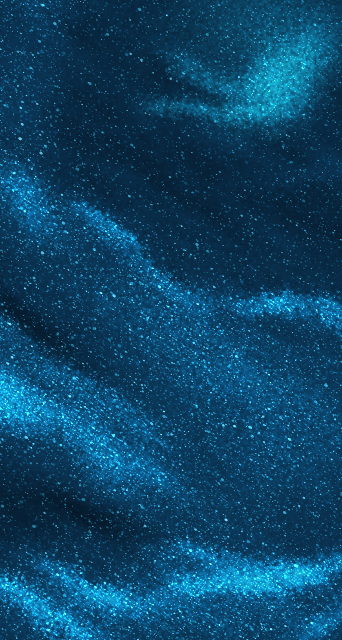
Reproduce this background procedurally as a WebGL 1 fragment shader.

```glsl
precision highp float;
uniform vec2 u_resolution;

const vec3 ABYSS = vec3(0.02, 0.09, 0.155);
const vec3 DEEP = vec3(0.04, 0.205, 0.33);
const vec3 OCEAN = vec3(0.045, 0.36, 0.56);
const vec3 AZURE = vec3(0.06, 0.57, 0.79);
const vec3 CYAN = vec3(0.12, 0.73, 0.84);
const vec3 TEAL = vec3(0.06, 0.47, 0.56);
const vec3 PALE = vec3(0.60, 0.98, 1.0);
const vec3 INDIGO = vec3(0.08, 0.36, 0.80);

float hash(vec2 p) {
  vec3 q = fract(vec3(p.xyx) * 0.1031);
  q += dot(q, q.yzx + 33.33);
  return fract((q.x + q.y) * q.z);
}

float noise(vec2 p) {
  vec2 cell = floor(p), f = fract(p);
  f *= f * (3.0 - 2.0 * f);
  float low = mix(hash(cell), hash(cell + vec2(1.0, 0.0)), f.x);
  float high = mix(hash(cell + vec2(0.0, 1.0)), hash(cell + 1.0), f.x);
  return mix(low, high, f.y);
}

float fbm(vec2 p) {
  float sum = 0.0, gain = 0.5;
  for (int i = 0; i < 4; i++) {
    sum += gain * noise(p);
    p = mat2(1.6, 1.2, -1.2, 1.6) * p + 7.3;
    gain *= 0.5;
  }
  return sum;
}

vec2 rotate(vec2 p, float angle) {
  float c = cos(angle), s = sin(angle);
  return vec2(c * p.x + s * p.y, c * p.y - s * p.x);
}

// Soft tilted ellipse
float glow(vec2 p, vec2 center, vec2 radius, float angle) {
  vec2 q = rotate(p - center, angle) / radius;
  return exp(-dot(q, q));
}

// Bowed ribbon from a to b; widths are (below, above) its crest
float ribbon(vec2 p, vec2 a, vec2 b, float bend, vec2 widths) {
  vec2 along = b - a;
  float len = length(along);
  vec2 dir = along / len, q = p - a;
  float t = dot(q, dir) / len;
  float d = dot(q, vec2(-dir.y, dir.x)) - bend * 4.0 * t * (1.0 - t);
  d /= d < 0.0 ? widths.x : widths.y;
  return exp(-d * d) * smoothstep(-0.1, 0.25, t) * (1.0 - smoothstep(0.65, 1.12, t));
}

// Teal plume in the upper right
float plume(vec2 p) {
  float v = 0.56 * glow(p, vec2(0.445, 0.877), vec2(0.085, 0.043), 0.72);
  v += 0.27 * ribbon(p, vec2(0.21, 0.830), vec2(0.44, 0.835), -0.006, vec2(0.012, 0.014));
  v += 0.20 * ribbon(p, vec2(0.25, 0.905), vec2(0.43, 0.865), -0.018, vec2(0.011, 0.022));
  return v + 0.20 * glow(p, vec2(0.40, 0.96), vec2(0.12, 0.09), 0.0);
}

// Broad veils that also carry the dust
float veils(vec2 p) {
  float v = 0.24 * glow(p, vec2(0.26, 0.49), vec2(0.24, 0.085), -0.62);
  v += 0.17 * glow(p, vec2(0.45, 0.33), vec2(0.18, 0.19), 0.0);
  v += 0.13 * glow(p, vec2(0.02, 0.85), vec2(0.07, 0.18), 0.0);
  v += 0.20 * glow(p, vec2(0.06, 1.0), vec2(0.06, 0.035), -0.4);
  v += 0.32 * glow(p, vec2(0.045, 0.685), vec2(0.075, 0.032), -0.8);
  v += 0.10 * glow(p, vec2(0.50, 0.73), vec2(0.10, 0.02), 0.1);
  v += 0.25 * glow(p, vec2(0.13, 0.33), vec2(0.25, 0.07), -0.62);
  return v + 0.24 * glow(p, vec2(0.27, 0.05), vec2(0.36, 0.08), 0.0);
}

// Bright crests of the currents
float crests(vec2 p) {
  float v = 0.42 * ribbon(p, vec2(0.115, 0.697), vec2(0.33, 0.530), -0.009, vec2(0.022, 0.011));
  v += 0.14 * ribbon(p, vec2(0.26, 0.55), vec2(0.42, 0.53), -0.008, vec2(0.022, 0.016));
  v += 0.48 * ribbon(p, vec2(0.38, 0.529), vec2(0.58, 0.463), 0.031, vec2(0.024, 0.013));
  v += 0.20 * ribbon(p, vec2(-0.08, 0.57), vec2(0.30, 0.30), -0.018, vec2(0.026, 0.013));
  v += 0.28 * ribbon(p, vec2(-0.08, 0.46), vec2(0.27, 0.245), -0.012, vec2(0.034, 0.022));
  v += 0.27 * glow(p, vec2(0.0, 0.365), vec2(0.055, 0.034), -0.7);
  v += 0.52 * ribbon(p, vec2(0.26, 0.087), vec2(0.59, 0.14), -0.016, vec2(0.018, 0.020));
  v += 0.26 * ribbon(p, vec2(0.22, 0.14), vec2(0.48, 0.09), 0.014, vec2(0.022, 0.012));
  v += 0.48 * ribbon(p, vec2(-0.06, 0.125), vec2(0.20, -0.02), -0.004, vec2(0.018, 0.015));
  v += 0.36 * ribbon(p, vec2(0.04, 0.13), vec2(0.30, 0.058), -0.020, vec2(0.024, 0.014));
  return v + 0.28 * glow(p, vec2(0.51, 0.025), vec2(0.06, 0.020), 0.5);
}

// Jittered specks, one per grid cell; returns colour
vec3 specks(vec2 p, float scale, float density, float pixel) {
  vec2 q = rotate(p, -0.6) * scale + 50.0;
  vec2 cell = floor(q);
  vec2 center = 0.28 + 0.44 * vec2(hash(cell + 17.3), hash(cell + 41.7));
  float size = mix(0.10, 0.24, hash(cell + 73.1));
  float soft = max(0.55 * scale * pixel, 0.06);
  float d = length((fract(q) - center) * vec2(0.8, 1.1));
  float disc = 1.0 - smoothstep(size - soft, size + soft, d);
  float shine = hash(cell + 91.9);
  vec3 tint = mix(mix(INDIGO, CYAN, smoothstep(0.0, 0.25, shine)), PALE, pow(shine, 7.0));
  return tint * disc * step(hash(cell), density) * mix(0.3, 1.0, shine * shine);
}

vec3 ramp(float v) {
  vec3 c = mix(ABYSS, DEEP, smoothstep(0.0, 0.32, v));
  c = mix(c, OCEAN, smoothstep(0.27, 0.56, v));
  c = mix(c, AZURE, smoothstep(0.5, 0.82, v));
  return mix(c, CYAN, smoothstep(0.78, 1.15, v));
}

void main() {
  float pixel = 1.0 / u_resolution.y;
  vec2 p = gl_FragCoord.xy * pixel;

  // Large swirls plus a fine scatter that frays the currents into dust
  vec2 bent = p + 0.035 * (vec2(fbm(p * 11.0), fbm(p * 11.0 + 31.0)) - 0.47);
  bent += 0.018 * (vec2(noise(p * 230.0), noise(p * 230.0 + 63.0)) - 0.5);
  float cloud = fbm(rotate(p, -0.6) * vec2(11.0, 34.0) + 5.0);
  float grain = noise(p * 290.0 + 11.0);

  // Water and currents
  float teal = plume(bent) * mix(0.65, 1.3, grain);
  float light = veils(bent) + crests(bent) * mix(0.45, 1.5, cloud);
  light *= mix(0.72, 1.2, grain);
  float shade = 0.12 * glow(p, vec2(0.05, 0.48), vec2(0.14, 0.03), -0.75);
  shade += 0.10 * glow(p, vec2(0.12, 0.20), vec2(0.17, 0.03), -0.25);
  float value = 0.07 + 0.15 * cloud + 0.05 * grain + light + teal - shade;
  vec3 color = mix(ramp(value), TEAL * (0.5 + value), clamp(teal * 1.3, 0.0, 0.8));

  // Floating dust, coarser towards the lower left
  float near = clamp(1.2 - 1.6 * p.x - 0.5 * p.y, 0.08, 1.0);
  float density = clamp(0.17 + 1.3 * (light + 0.6 * teal), 0.0, 0.8);
  float scale = 100.0;
  for (int i = 0; i < 4; i++) {
    float share = mix(near * 0.6, 1.0, float(i) / 3.0);
    vec3 dust = specks(p + 0.37 * float(i), scale, density * share, pixel);
    color += dust * (0.58 + 0.35 * light);
    scale *= 1.36;
  }
  gl_FragColor = vec4(color, 1.0);
}
```
